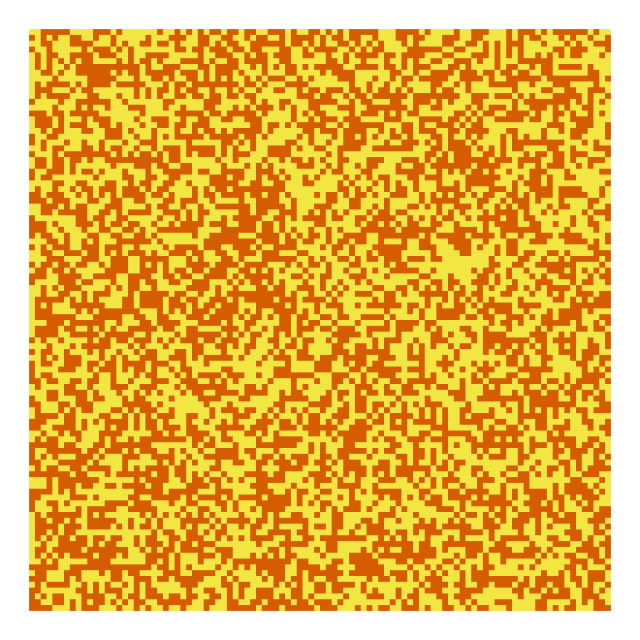
Give the GLSL for this texture, as a WebGL 1 fragment shader.

```glsl
precision highp float;

// A square field of 100 x 100 random two-tone cells inside a white margin.
// Each cell flips a hashed coin; the four cells around the nearest grid
// corner are blended by pixel coverage, so that the edges stay crisp.

uniform vec2 u_resolution;

const float GRID = 110.0;   // cells across the canvas, margins included
const float MARGIN = 5.0;   // width of the white margin in cells

// Sine-free hash of a cell index, 0 to 1
float hash(vec2 p) {
  vec3 q = fract(p.xyx * 0.1031);
  q += dot(q, q.yzx + 33.33);
  return fract((q.x + q.y) * q.z);
}

vec3 cellColor(vec2 cell) {
  vec3 white = vec3(1.0);
  vec3 yellow = vec3(0.945, 0.9, 0.26);
  vec3 orange = vec3(0.835, 0.365, 0.0);

  // Distance from the canvas centre tells the field from the margin
  vec2 offset = abs(cell + 0.5 - 0.5 * GRID);
  if (max(offset.x, offset.y) > 0.5 * GRID - MARGIN) return white;
  return hash(cell + 17.0) < 0.49 ? yellow : orange;
}

void main() {
  float side = min(u_resolution.x, u_resolution.y);
  float pixel = GRID / side;   // size of one pixel in cells
  vec2 p = (gl_FragCoord.xy - 0.5 * u_resolution) * pixel + 0.5 * GRID;

  // Share of the pixel lying right of and above the nearest grid corner
  vec2 corner = floor(p + 0.5);
  vec2 cover = clamp((p - corner) / pixel + 0.5, 0.0, 1.0);

  vec3 below = mix(cellColor(corner - 1.0),
                   cellColor(corner - vec2(0.0, 1.0)), cover.x);
  vec3 above = mix(cellColor(corner - vec2(1.0, 0.0)),
                   cellColor(corner), cover.x);
  gl_FragColor = vec4(mix(below, above, cover.y), 1.0);
}
```
